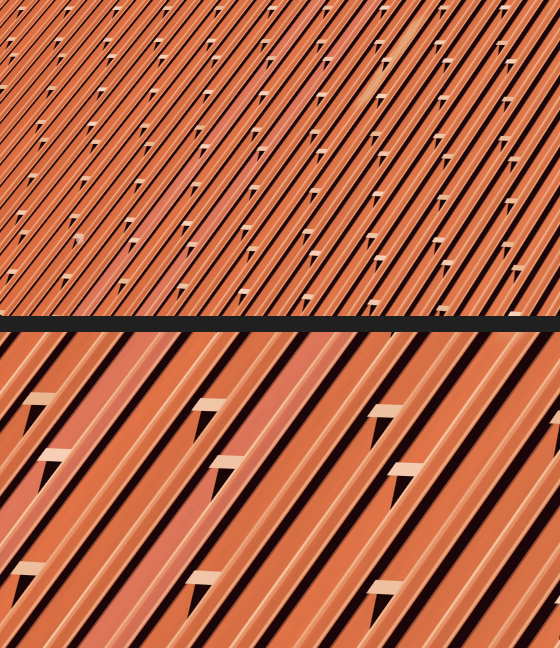
Top: the whole. Bottom: its middle third, enlarged.
Give the GLSL for this pattern, as a WebGL 1 fragment shader.

```glsl
precision highp float;
// Orange sheet-metal slats seen in mild perspective, with dark gaps, pale folds
// and staggered punched tabs. An inverse projection gives slat coordinates,
// from which each slat, its tabs and its wear are built.

uniform vec2 u_resolution;

float hash(float n) {
  return fract(sin(n * 127.1 + 3.7) * 437.58);
}

// Antialiased coverage of the range lo..hi with edge softness e
float band(float x, float lo, float hi, float e) {
  return clamp((x - lo) / e + 0.5, 0.0, 1.0) * clamp((hi - x) / e + 0.5, 0.0, 1.0);
}

float layeredSines(vec2 q) {
  return sin(q.x * 7.0 + sin(q.y * 5.0) * 1.5) * 0.5
       + sin(q.x * 17.0 + q.y * 9.0) * 0.3
       + sin(q.y * 31.0 - q.x * 11.0) * 0.2;
}

void main() {
  // Canvas heights, measured from the upper left
  vec2 p = vec2(gl_FragCoord.x, u_resolution.y - gl_FragCoord.y) / u_resolution.y;

  // Inverse perspective: s counts slats, v counts tab periods along a slat
  vec2 across = vec2(0.1602, -0.0008) + 0.0169 * p;
  vec2 along = vec2(-0.2269, 0.2618) + 0.03 * p;
  vec2 r = p - vec2(0.838, 0.13);
  float det = across.x * along.y - along.x * across.y;
  float s = 3.0 * (r.x * along.y - along.x * r.y) / det;
  float v = (across.x * r.y - across.y * r.x) / det;
  float es = 3.0 * length(along) / (det * u_resolution.y);
  float ev = length(across) / (det * u_resolution.y);

  float n = floor(s + 0.36);
  float u = s - n;
  float side = p.x * u_resolution.y / u_resolution.x;
  float gapWidth = mix(0.10, 0.27, side);
  float lip = gapWidth - 0.36;

  // Painted face with slat-to-slat tint and streaks
  vec3 col = mix(vec3(0.85, 0.42, 0.25), vec3(0.86, 0.46, 0.29), side);
  float faded = step(abs(abs(n - 2.5) - 1.5), 0.1);
  col = mix(col, vec3(0.88, 0.47, 0.37), 0.85 * faded);
  col *= 0.98 + 0.05 * hash(n) + 0.018 * layeredSines(vec2(u * 2.0 + n, v * 1.3));
  col *= 1.0 - 0.05 * band(u, 0.38, 0.56, 0.08);

  // Folds catching the light, and the shaded lip beside the gap
  col = mix(col, vec3(0.90, 0.58, 0.42), 0.85 * band(u, 0.26, 0.36, es));
  float glint = 0.75 + 0.25 * sin(v * 4.0 + n * 2.3);
  col = mix(col, vec3(0.95, 0.76, 0.61), glint * band(u, 0.245, 0.295, es));
  col = mix(col, vec3(0.92, 0.70, 0.55), 0.85 * band(u, 0.565, 0.615, es));
  col = mix(col, vec3(0.50, 0.24, 0.17), 0.8 * band(u, lip - 0.02, lip + 0.035, es));

  // Long pale scrape on one slat
  float wobble = 0.06 * layeredSines(vec2(v * 2.0, u));
  float scrape = band(s, 7.02 + wobble, 7.52 + wobble, 0.12) * band(v, -0.27, 0.7, 0.12);
  col = mix(col, vec3(0.90, 0.68, 0.49), scrape * (0.72 + 0.2 * layeredSines(vec2(u * 3.0, v * 4.0))));

  // Gap between neighbouring slats
  float gapCenter = -0.36 + 0.5 * gapWidth;
  float gapDist = abs(fract(s - gapCenter + 0.5) - 0.5) - 0.5 * gapWidth;
  vec3 dark = vec3(0.10, 0.025, 0.03);
  col = mix(col, dark, clamp(0.5 - gapDist / es, 0.0, 1.0));

  // Tabs repeat along each slat, staggered in a cycle of three slats
  float k = mod(n, 3.0);
  float tabIndex = v - 0.1 * k * (k + 1.0) + 0.5;
  float t = fract(tabIndex) - 0.5;
  float tabTone = hash(n * 3.1 + floor(tabIndex) * 7.3);

  // Tapered slot below each tab, then the bright tab itself
  float slotLeft = mix(-0.03, 0.25, clamp((t - 0.02) / 0.12, 0.0, 1.0));
  float slot = band(u, slotLeft, 0.25, es) * band(t, 0.02, 0.14, ev);
  col = mix(col, dark, slot);
  vec3 tabColor = mix(vec3(0.91, 0.71, 0.56), vec3(0.97, 0.83, 0.74), tabTone);
  col = mix(col, tabColor, band(u, -0.2, 0.26, es) * band(t, -0.024, 0.022, ev));

  // Small chalky chip near the lower left
  vec2 chip = p - vec2(0.252, 0.755);
  float chipEdge = length(chip * vec2(1.0, 0.75)) + 0.003 * layeredSines(chip * 60.0);
  col = mix(col, vec3(0.93, 0.75, 0.68), 0.75 * (1.0 - smoothstep(0.008, 0.017, chipEdge)));

  gl_FragColor = vec4(col, 1.0);
}
```
